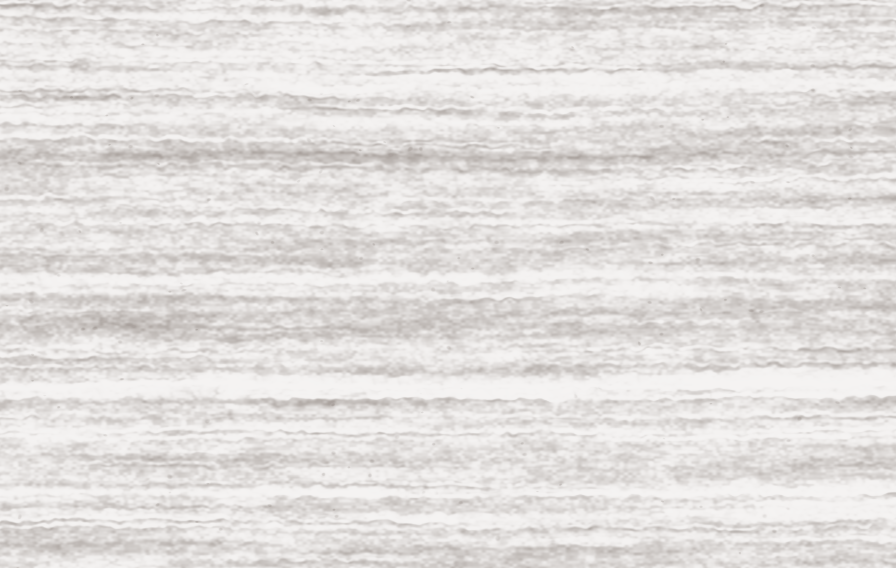
Reproduce this texture procedurally as a Shadertoy shader.

```glsl
const vec3 PALE_STONE = vec3(0.972, 0.966, 0.963);
const vec3 DARK_VEIN = vec3(0.665, 0.636, 0.618);
const int SEAM_COUNT = 42;
const int BAND_COUNT = 13;

// Broad beds: height, half thickness, brightness change
const vec3 BANDS[BAND_COUNT] = vec3[BAND_COUNT](
    vec3(0.980, 0.020, -0.12), vec3(0.900, 0.030, 0.10),
    vec3(0.825, 0.016, -0.20), vec3(0.728, 0.014, -0.36),
    vec3(0.600, 0.060, -0.08), vec3(0.515, 0.008, 0.22),
    vec3(0.435, 0.055, -0.23), vec3(0.325, 0.012, 0.24),
    vec3(0.292, 0.007, -0.28), vec3(0.243, 0.025, 0.20),
    vec3(0.195, 0.020, -0.20), vec3(0.135, 0.020, 0.12),
    vec3(0.030, 0.030, -0.10));

float hash(vec2 p) {
    return fract(sin(dot(p, vec2(127.1, 311.7))) * 43758.5453);
}

// One row of noise, slid sideways so that rows never line up
float rowNoise(float x, float row) {
    x += 17.0 * hash(vec2(row, 2.0));
    float cell = floor(x);
    float blend = smoothstep(0.0, 1.0, x - cell);
    return mix(hash(vec2(cell, row)), hash(vec2(cell + 1.0, row)), blend);
}

float noise(vec2 p) {
    float row = floor(p.y);
    float blend = smoothstep(0.0, 1.0, p.y - row);
    return mix(rowNoise(p.x, row), rowNoise(p.x, row + 1.0), blend);
}

// Noise centred on zero
float ripple(vec2 p, float amplitude) {
    return (noise(p) - 0.5) * amplitude;
}

float bump(float distance, float width) {
    float d = distance / width;
    return exp(-d * d);
}

// Bends the beds: slow sag, gentle waves, crinkled edges
vec2 warpBeds(vec2 p) {
    float shift = ripple(p * vec2(1.6, 4.0), 0.013)
                + ripple(p * vec2(11.0, 25.0) + 7.0, 0.005)
                + ripple(p * vec2(55.0, 70.0) + 19.0, 0.0075);
    return vec2(p.x, p.y + shift);
}

float broadBands(float y) {
    float tone = 0.0;
    for (int i = 0; i < BAND_COUNT; i++)
        tone += BANDS[i].z * bump(y - BANDS[i].x, BANDS[i].y);
    return tone;
}

float strata(vec2 p) {
    return ripple(p * vec2(0.7, 28.0) + 3.0, 0.24)
         + ripple(p * vec2(1.3, 75.0) + 11.0, 0.40)
         + ripple(p * vec2(4.0, 150.0) + 23.0, 0.34);
}

// Ragged dark lines, crisp above and fading below, under a pale line
float seams(vec2 p) {
    float tone = 0.0;
    for (int i = 0; i < SEAM_COUNT; i++) {
        float id = float(i);
        float height = (id + hash(vec2(id, 4.0))) / float(SEAM_COUNT);
        float d = p.y - height - ripple(vec2(p.x * 5.0, id * 9.0), 0.004)
                - ripple(vec2(p.x * 95.0, id * 3.0), 0.003);
        float presence = smoothstep(0.05, 0.7, noise(vec2(p.x * 2.5, id * 7.0)));
        presence *= 0.4 + 1.1 * noise(vec2(p.x * 38.0, id * 5.0));
        float strength = presence * mix(0.3, 1.0, hash(vec2(id, 8.0)));
        float fade = 0.003 + 0.005 * noise(vec2(p.x * 30.0, id * 11.0));
        float dark = bump(d, d < 0.0 ? fade : 0.0025);
        tone += strength * (0.26 * bump(d - 0.0062, 0.0028) - 0.34 * dark);
    }
    return tone;
}

float grain(vec2 p) {
    return ripple(p * vec2(26.0, 60.0) + 53.0, 0.18)
         + ripple(p * vec2(58.0, 120.0), 0.26)
         + ripple(p * vec2(135.0, 205.0) + 31.0, 0.34);
}

// Sparse small cavities, at most one per cell
float pits(vec2 p, vec2 density, float share) {
    vec2 cell = floor(p * density);
    vec2 offset = 0.3 + 0.4 * vec2(hash(cell + 5.0), hash(cell + 9.0));
    vec2 d = (p - (cell + offset) / density) * vec2(0.75, 1.0);
    float radius = mix(0.0025, 0.005, hash(cell + 13.0));
    return step(1.0 - share, hash(cell)) * smoothstep(radius, radius * 0.2, length(d));
}

void mainImage(out vec4 fragColor, in vec2 fragCoord) {
    vec2 p = fragCoord / iResolution.y;
    vec2 bed = warpBeds(p);

    float tone = 0.80 + broadBands(bed.y) + strata(bed) + seams(bed) + grain(p);

    // Cloudy pale pockets
    tone += 0.16 * smoothstep(0.60, 0.85, noise(bed * vec2(7.0, 45.0) + 41.0));
    tone -= 0.28 * pits(bed, vec2(45.0, 70.0), 0.03);

    // Soft shoulder keeps the whites from clipping
    tone = min(tone, 0.74 + 0.22 * tanh((tone - 0.74) / 0.22));
    fragColor = vec4(mix(DARK_VEIN, PALE_STONE, max(tone, 0.0)), 1.0);
}
```
